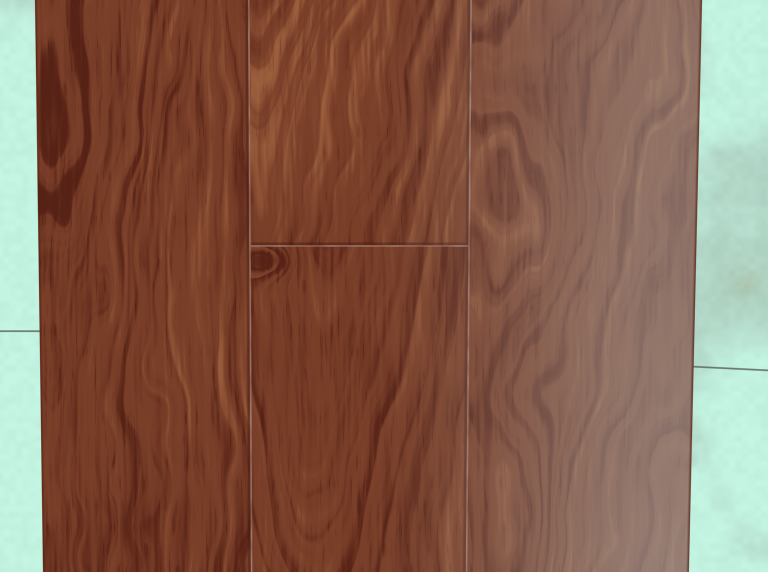
Give the GLSL for this texture, as a Shadertoy shader.

```glsl
// Glossy red-brown floor planks lying on pale green tiles: three columns, the
// middle one split by a cross joint. Growth rings are contours of a warped arch
// field, overlaid with stretched noise fibres, a knot and a soft window sheen.

const float ASPECT = 1.34;
// Column borders, left to right, at the bottom and top of the canvas
const vec4 EDGES_BOTTOM = vec4(0.075, 0.439, 0.814, 1.202);
const vec4 EDGES_TOP = vec4(0.061, 0.434, 0.822, 1.225);
const float CROSS_JOINT_Y = 0.570;
const float SEAM_HALF_WIDTH = 0.0014;
const float TILE_JOINT_LEFT = 0.421;
const float TILE_JOINT_RIGHT = 0.359;
const vec2 KNOT = vec2(0.463, 0.545);
const vec2 STAIN = vec2(1.295, 0.505);

// Arch axis x, arch tip y, arch steepness, ring warp
const vec4 PLANK_LEFT = vec4(0.10, 0.62, 2.5, 8.0);
const vec4 PLANK_UPPER = vec4(0.45, 0.60, 6.5, 5.0);
const vec4 PLANK_LOWER = vec4(0.565, 0.31, 4.5, 3.5);
const vec4 PLANK_RIGHT = vec4(0.876, 0.45, 4.0, 8.0);
const float RING_DENSITY = 24.0;

const vec3 WOOD_DARK = vec3(0.33, 0.12, 0.07);
const vec3 WOOD_MID = vec3(0.47, 0.235, 0.145);
const vec3 WOOD_LIGHT = vec3(0.61, 0.37, 0.23);
const vec3 SHEEN = vec3(0.64, 0.60, 0.58);
const vec3 SEAM = vec3(0.66, 0.50, 0.46);
const vec3 TILE_LIGHT = vec3(0.76, 0.95, 0.88);
const vec3 TILE_SHADE = vec3(0.69, 0.83, 0.77);
const vec3 TILE_JOINT = vec3(0.36, 0.40, 0.36);

float hash(vec2 p) {
    return fract(sin(dot(p, vec2(127.1, 311.7))) * 43758.5453);
}

float noise(vec2 p) {
    vec2 i = floor(p), f = fract(p);
    f = f * f * (3.0 - 2.0 * f);
    return mix(mix(hash(i), hash(i + vec2(1, 0)), f.x),
               mix(hash(i + vec2(0, 1)), hash(i + vec2(1, 1)), f.x), f.y);
}

float fbm(vec2 p) {
    float sum = 0.0, gain = 0.5;
    for (int i = 0; i < 4; i++) {
        sum += gain * noise(p);
        p = p * 2.03 + 17.3;
        gain *= 0.5;
    }
    return sum / 0.9375;
}

// Coverage of a line given the distance to its centre
float line(float dist, float halfWidth, float aa) {
    return 1.0 - smoothstep(halfWidth - aa, halfWidth + aa, abs(dist));
}

vec3 wood(vec2 p, vec4 plank, float id, float knot) {
    // Ring field: arches along the plank, bent by slow noise and the knot
    vec2 d = p - plank.xy;
    float warp = fbm(p * vec2(4.5, 1.8) + id * 17.0) - 0.5;
    float rings = RING_DENSITY * sqrt(d.x * d.x + 0.0006) - plank.z * d.y
                + plank.w * warp + 2.5 * knot;

    // Each ring darkens slowly, then ends in a sharper edge
    float phase = fract(rings);
    float band = smoothstep(0.0, 0.8, phase) * (1.0 - smoothstep(0.86, 1.0, phase));
    band *= 0.4 + 0.6 * hash(vec2(floor(rings), id));

    // Streaks follow the rings; fibres and pores run along the plank
    float streak = fbm(vec2(rings * 2.5, p.y * 1.2 + id * 9.0));
    float x = p.x + 0.04 * warp;
    float fibre = noise(vec2(x * 210.0, p.y * 11.0 + id * 5.0));
    float pore = smoothstep(0.72, 0.95, noise(vec2(x * 330.0, p.y * 26.0)));
    float patches = fbm(p * vec2(4.0, 2.5) + id * 31.0);

    float tone = 0.55 + 0.75 * (streak - 0.5) + 0.28 * (fibre - 0.5)
               + 0.5 * (patches - 0.5) - 0.34 * band - 0.14 * pore - 0.3 * knot;
    vec3 col = mix(WOOD_DARK, WOOD_MID, smoothstep(0.0, 0.5, tone));
    return mix(col, WOOD_LIGHT, smoothstep(0.5, 1.0, tone));
}

vec3 tile(vec2 p, float aa) {
    float cloud = fbm(p * 6.0 + 4.0);
    vec3 col = mix(TILE_LIGHT, TILE_SHADE, smoothstep(0.45, 0.8, cloud));
    col += 0.03 * (noise(p * 90.0) - 0.5);
    vec2 s = (p - STAIN) / vec2(0.035, 0.025);
    col = mix(col, vec3(0.62, 0.66, 0.52), 0.6 * exp(-dot(s, s)) * fbm(p * 60.0));
    float jointY = p.x < 0.5 ? TILE_JOINT_LEFT : TILE_JOINT_RIGHT - 0.05 * (p.x - 1.21);
    return mix(col, TILE_JOINT, 0.85 * line(p.y - jointY, 0.0015, aa));
}

void mainImage(out vec4 fragColor, in vec2 fragCoord) {
    vec2 p = fragCoord / iResolution.xy * vec2(ASPECT, 1.0);
    float aa = 0.75 / iResolution.y;
    vec4 edges = mix(EDGES_BOTTOM, EDGES_TOP, p.y);

    // Choose the plank
    bool middle = p.x > edges.y && p.x < edges.z;
    bool lower = middle && p.y < CROSS_JOINT_Y;
    float id = p.x < edges.y ? 0.0 : !middle ? 3.0 : lower ? 2.0 : 1.0;
    vec4 plank = id < 0.5 ? PLANK_LEFT : id < 1.5 ? PLANK_UPPER
               : id < 2.5 ? PLANK_LOWER : PLANK_RIGHT;
    vec2 k = (p - KNOT) / vec2(0.045, 0.03);
    vec3 col = wood(p, plank, id, lower ? exp(-dot(k, k)) : 0.0);

    // Seams: a worn light bevel beside a dark shadow
    float across = middle ? p.y - CROSS_JOINT_Y : 1.0;
    float along = abs(p.x - edges.y) < abs(p.x - edges.z) ? p.x - edges.y : p.x - edges.z;
    float shadow = max(line(along + 0.003, 0.003, 0.002), line(across - 0.003, 0.003, 0.002));
    float bevel = max(line(along, SEAM_HALF_WIDTH, aa), line(across, SEAM_HALF_WIDTH, aa));
    col = mix(col, WOOD_DARK * 0.8, 0.5 * shadow);
    col = mix(col, SEAM, bevel * (0.5 + 0.5 * noise(p * 45.0)));

    // Sheen grows towards the lower right; outer borders fall into shadow
    col = mix(col, SHEEN, 0.68 * smoothstep(0.6, 1.2, p.x) * mix(1.0, 0.75, p.y) + 0.03);
    float inside = min(p.x - edges.x, edges.w - p.x);
    col = mix(col, WOOD_DARK, 0.7 * (1.0 - smoothstep(0.0, 0.006, inside)));
    col = mix(tile(p, aa), col, smoothstep(-aa, aa, inside));
    fragColor = vec4(col, 1.0);
}
```
